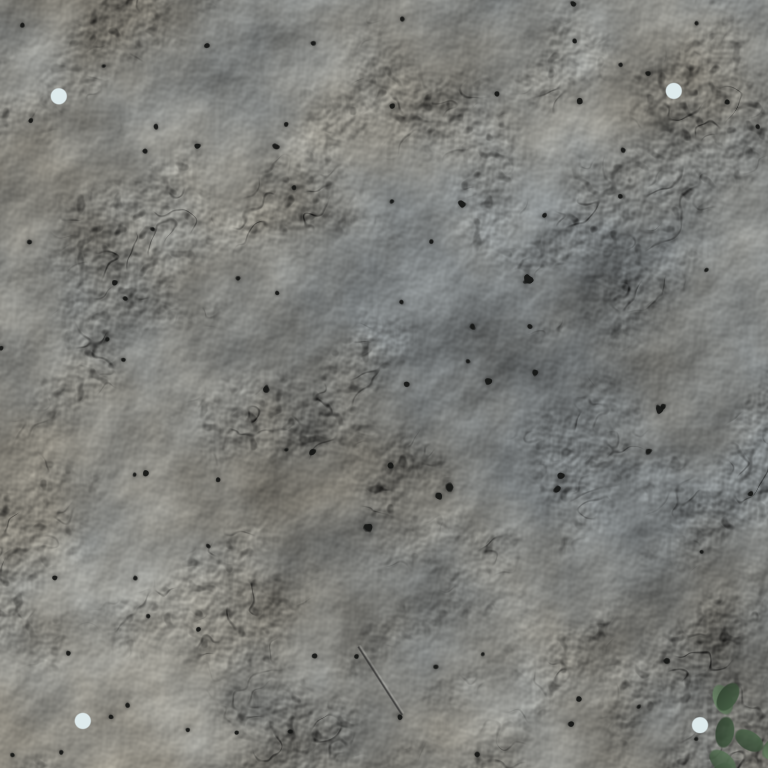
Give the GLSL for this texture, as a WebGL 2 fragment shader.

```glsl
#version 300 es
precision highp float;
// Weathered grey mud wall: broad stains and crumbly patches from gradient noise,
// with relief lit from the upper left. Burrow holes are scattered on jittered grids;
// pale marker discs, a twig and a tuft of leaves are laid on top.
uniform vec2 u_resolution;
out vec4 fragColor;

vec2 hash2(vec2 cell) {
  vec3 h = fract(cell.xyx * vec3(0.1031, 0.1030, 0.0973));
  h += dot(h, h.yzx + 33.33);
  return fract((h.xx + h.yz) * h.zy);
}

float cornerSlope(vec2 cell, vec2 corner, vec2 f) {
  float angle = 6.2832 * hash2(cell + corner).x;
  return dot(vec2(cos(angle), sin(angle)), f - corner);
}

float gradientNoise(vec2 p) {
  vec2 i = floor(p), f = fract(p);
  vec2 u = f * f * f * (f * (f * 6.0 - 15.0) + 10.0);
  float low = mix(cornerSlope(i, vec2(0, 0), f), cornerSlope(i, vec2(1, 0), f), u.x);
  float high = mix(cornerSlope(i, vec2(0, 1), f), cornerSlope(i, vec2(1, 1), f), u.x);
  return mix(low, high, u.y);
}

float fbm(vec2 p) {
  float sum = 0.0, amplitude = 0.5;
  for (int i = 0; i < 4; i++) {
    sum += amplitude * gradientNoise(p);
    p = mat2(1.6, 1.2, -1.2, 1.6) * p + 7.3;
    amplitude *= 0.5;
  }
  return sum;
}

float grainHeight(vec2 p) {
  return 0.5 * gradientNoise(p * 38.0) + 0.4 * gradientNoise(p * 85.0 + 3.7)
       + 0.2 * gradientNoise(p * 170.0 + 9.1);
}

float cover(float dist, float blur) {
  return 1.0 - smoothstep(-blur, blur, dist);
}

mat2 rotation(float a) {
  return mat2(cos(a), sin(a), -sin(a), cos(a));
}

float segmentDistance(vec2 p, vec2 a, vec2 b) {
  vec2 ab = b - a;
  return length(p - a - ab * clamp(dot(p - a, ab) / dot(ab, ab), 0.0, 1.0));
}

void main() {
  vec2 p = gl_FragCoord.xy / u_resolution.y;
  float edge = max(0.0012, 0.8 / u_resolution.y);

  // Coordinates stretched along the rising diagonal
  vec2 q = rotation(-0.65) * p * vec2(1.0, 1.0);
  q *= vec2(0.8, 1.15);

  // Broad stains, darker and cooler toward the right
  float stain = fbm(p * 3.2 + 4.0);
  float rough = smoothstep(-0.06, 0.2, fbm(q * 5.5 + 21.0) + 0.02);
  float shade = exp(-14.0 * dot(p - vec2(0.72, 0.53), p - vec2(0.72, 0.53)));
  float corner = smoothstep(0.8, 1.05, p.x) * smoothstep(0.45, 0.1, p.y);
  float tone = 0.522 + 0.24 * stain + 0.25 * fbm(q * 14.0 + 2.0);
  tone -= 0.05 * shade + 0.11 * corner + 0.025 * rough;

  // Lit grain, then crevices and pits in the crumbly patches
  vec2 towardLight = vec2(-0.5, 0.85) * 0.004;
  float relief = grainHeight(p) - grainHeight(p + towardLight);
  tone += relief * mix(0.17, 0.42, rough);
  vec2 bent = q + 0.012 * vec2(gradientNoise(p * 40.0), gradientNoise(p * 40.0 + 50.0));
  float crevice = 1.0 - smoothstep(0.0, 0.09, abs(gradientNoise(bent * 32.0)));
  crevice *= smoothstep(0.0, 0.3, gradientNoise(q * 19.0 + 11.0));
  float pit = smoothstep(0.15, 0.45, gradientNoise(p * 62.0 + 31.0));
  tone -= rough * (0.15 * crevice + 0.14 * pit);

  // Warm earth at lower left, cool grey at right
  float warmth = 0.5 + 1.6 * fbm(p * 4.0 + 60.0) + 0.4 * (0.5 - p.x)
               + 0.3 * smoothstep(0.35, 0.0, p.y) - 0.3 * shade;
  vec3 tint = mix(vec3(0.97, 1.005, 1.015), vec3(1.025, 1.0, 0.93), clamp(warmth, 0.0, 1.0));
  vec3 color = max(tone, 0.12) * tint;

  // Burrow holes, largest near the middle
  for (int layer = 0; layer < 2; layer++) {
    float cells = layer == 0 ? 9.0 : 6.0;
    vec2 g = p * cells + float(layer) * 0.37;
    vec2 id = floor(g) + float(layer) * 40.0;
    vec2 size = hash2(id + 17.0);
    vec2 offset = (fract(g) - 0.15 - 0.7 * hash2(id)) / cells;
    vec2 fromMiddle = p - vec2(0.62, 0.5);
    float radius = 0.0026 + 0.0045 * size.x * size.x * exp(-7.0 * dot(fromMiddle, fromMiddle));
    float dist = length(offset) - radius * (1.0 + 0.7 * gradientNoise(p * 130.0));
    float present = step(0.3, size.y);
    color *= 1.0 - 0.25 * present * exp(-max(dist, 0.0) / (0.7 * radius));
    color = mix(color, vec3(0.08, 0.085, 0.08), 0.93 * present * cover(dist, edge));
  }

  // Twig with a lit upper side
  vec2 twigTop = vec2(0.467, 0.157), twigEnd = vec2(0.523, 0.07);
  float lit = segmentDistance(p - vec2(0.002, 0.002), twigTop, twigEnd);
  color += 0.07 * cover(lit - 0.001, edge);
  color = mix(color, vec3(0.2), 0.8 * cover(segmentDistance(p, twigTop, twigEnd) - 0.0011, edge));

  // Leaf tuft in the lower right corner
  for (int i = 0; i < 14; i++) {
    vec2 h = hash2(vec2(i, 5)), k = hash2(vec2(i, 83));
    vec2 v = rotation(6.2832 * k.x) * (p - vec2(0.98, 0.035) - (h - 0.5) * vec2(0.1, 0.12));
    float dist = (length(v / vec2(0.02, 0.012)) - 1.0) * 0.012;
    vec3 leaf = mix(vec3(0.19, 0.27, 0.19), vec3(0.5, 0.61, 0.48), k.y * k.y);
    color = mix(color, leaf * (1.0 + 12.0 * v.y), 0.9 * cover(dist, edge));
  }

  // Pale marker discs, one near each corner
  for (int i = 0; i < 4; i++) {
    vec2 center = mix(vec2(0.09, 0.07), vec2(0.9, 0.88), vec2(i & 1, i >> 1));
    center += 0.05 * (hash2(vec2(i, 29)) - 0.5);
    color = mix(color, vec3(0.87, 0.92, 0.93), cover(length(p - center) - 0.0105, edge));
  }
  fragColor = vec4(color, 1.0);
}
```
